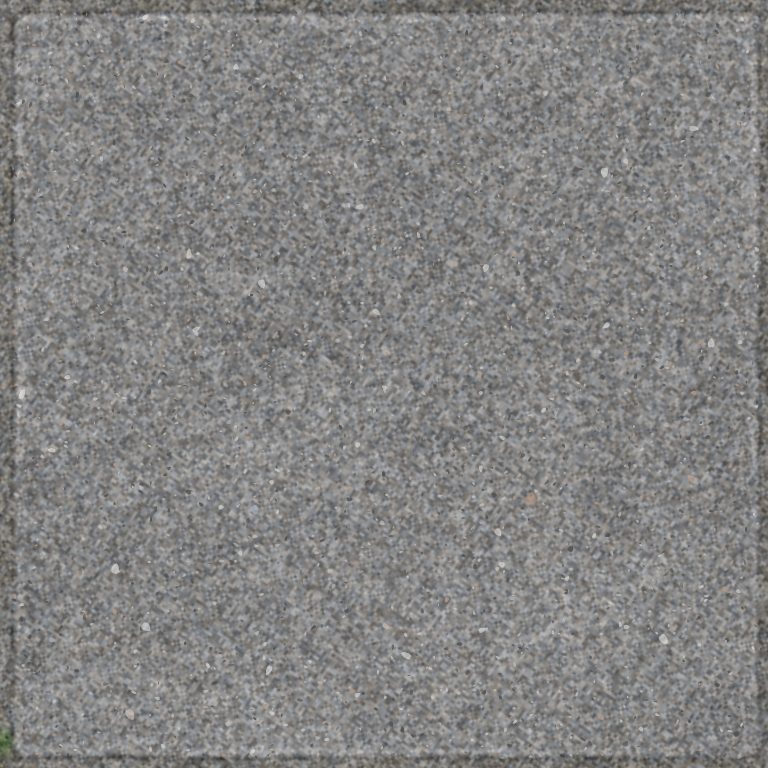
Give the GLSL for this texture, as a Shadertoy shader.

```glsl
// Draws a weathered grey concrete paver with fine grain, pale chips, pits and a worn rim.

const vec3 CONCRETE = vec3(0.522, 0.520, 0.519);
const vec3 PALE_STONE = vec3(0.80, 0.80, 0.79);
const vec3 TAN_STONE = vec3(0.69, 0.59, 0.52);
const vec3 BLUE_STONE = vec3(0.67, 0.70, 0.75);
const vec3 PIT_SHADOW = vec3(0.30, 0.295, 0.295);
const vec3 JOINT_DIRT = vec3(0.43, 0.42, 0.40);
const vec3 MOSS = vec3(0.30, 0.42, 0.20);

// Integer hash: three random values in 0..1 for a cell and a seed
vec3 hash3(vec2 cell, int seed) {
    uvec3 v = uvec3(ivec3(ivec2(cell), seed)) * 1664525u + 1013904223u;
    v.x += v.y * v.z; v.y += v.z * v.x; v.z += v.x * v.y;
    v ^= v >> 16u;
    v.x += v.y * v.z; v.y += v.z * v.x; v.z += v.x * v.y;
    return vec3(v >> 8u) / 16777216.0;
}

mat2 rotation(float angle) {
    float c = cos(angle), s = sin(angle);
    return mat2(c, s, -s, c);
}

// Three independent channels of smooth value noise, centred on zero
vec3 noise3(vec2 p, int seed) {
    vec2 cell = floor(p), f = fract(p);
    f = f * f * (3.0 - 2.0 * f);
    vec3 bottom = mix(hash3(cell, seed), hash3(cell + vec2(1, 0), seed), f.x);
    vec3 top = mix(hash3(cell + vec2(0, 1), seed), hash3(cell + 1.0, seed), f.x);
    return mix(bottom, top, f.y) - 0.5;
}

// Scattered angular chips: x is coverage, y is a random tone of the chip
vec2 chips(vec2 p, float grid, float share, float radius, float blur, int seed) {
    vec2 q = p * grid, home = floor(q), result = vec2(0.0);
    for (int j = -1; j <= 1; j++)
    for (int i = -1; i <= 1; i++) {
        vec2 cell = home + vec2(i, j);
        vec3 place = hash3(cell, seed);
        if (place.z > share) continue;
        vec3 form = hash3(cell, seed + 1);
        vec2 d = rotation(form.x * 6.2832) * (q - cell - 0.15 - 0.7 * place.xy) / grid;
        d.y *= mix(1.1, 2.2, form.y);
        d.x += 0.35 * abs(d.y);
        float size = radius * mix(0.6, 1.3, form.z * form.z);
        float cover = 1.0 - smoothstep(-blur, blur, length(d) - size);
        if (cover > result.x) result = vec2(cover, fract(place.z / share + form.y));
    }
    return result;
}

vec3 stoneColor(float tone) {
    vec3 color = mix(PALE_STONE, TAN_STONE, smoothstep(0.72, 0.86, tone));
    return mix(color, BLUE_STONE, 1.0 - smoothstep(0.10, 0.20, tone));
}

float roundedBox(vec2 p, vec2 halfSize, float corner) {
    vec2 d = abs(p) - halfSize + corner;
    return length(max(d, 0.0)) + min(max(d.x, d.y), 0.0) - corner;
}

float softLine(float d, float width) {
    return exp(-d * d / (width * width));
}

// Sandy grain in three sizes, with a faint colour tint per grain
vec3 sandGrain(vec2 p) {
    vec3 fine = noise3(rotation(0.6) * p * 265.0, 11);
    vec3 middle = noise3(rotation(1.1) * p * 150.0, 12);
    vec3 coarse = noise3(rotation(0.3) * p * 60.0, 13);
    float brightness = 0.24 * fine.x + 0.15 * middle.x + 0.045 * coarse.x;
    vec3 tint = vec3(1.0, 0.1, -1.0) * (0.035 * middle.y + 0.025 * fine.y);
    return brightness + tint;
}

void mainImage(out vec4 fragColor, in vec2 fragCoord) {
    vec2 p = fragCoord / iResolution.y;
    float blur = max(0.0010, 0.7 / iResolution.y);

    // Broad stains and sandy body
    vec3 grain = sandGrain(p);
    float stain = 0.035 * noise3(p * 5.0, 21).x + 0.03 * noise3(p * 14.0, 22).x;
    vec3 color = CONCRETE + stain + grain;

    // Dark pits, then small and large pale chips
    vec2 pits = chips(p, 85.0, 0.17, 0.0030, blur, 31);
    color = mix(color, PIT_SHADOW, pits.x * mix(0.35, 0.85, pits.y));
    vec2 specks = chips(p, 95.0, 0.15, 0.0027, blur, 41);
    color = mix(color, stoneColor(specks.y), specks.x * mix(0.4, 0.95, specks.y));
    vec2 pebbles = chips(p, 25.0, 0.11, 0.0060, blur, 51);
    color = mix(color, stoneColor(pebbles.y) + 0.3 * grain, pebbles.x * 0.8);

    // Worn rim: dirty joint outside, dark seam and pale bevel inside
    vec3 wear = noise3(p * 28.0, 61);
    float edge = roundedBox(p - vec2(0.503, 0.4985), vec2(0.486, 0.485), 0.016);
    edge += 0.003 * wear.x + 0.002 * noise3(p * 90.0, 62).x;
    float outside = smoothstep(-0.002, 0.003, edge);
    color = mix(color, JOINT_DIRT + 1.1 * grain, outside * (0.65 + 0.5 * wear.y));
    color -= 0.10 * softLine(edge, 0.0032) * (0.9 + wear.z);
    color += 0.055 * softLine(edge + 0.008, 0.004) * (0.9 + wear.y);

    // Moss in the lower left joint
    float moss = softLine(length((p - vec2(0.006, 0.034)) * vec2(1.0, 0.6)), 0.010);
    color = mix(color, MOSS + grain, 0.75 * moss);

    fragColor = vec4(clamp(color, 0.0, 1.0), 1.0);
}
```
